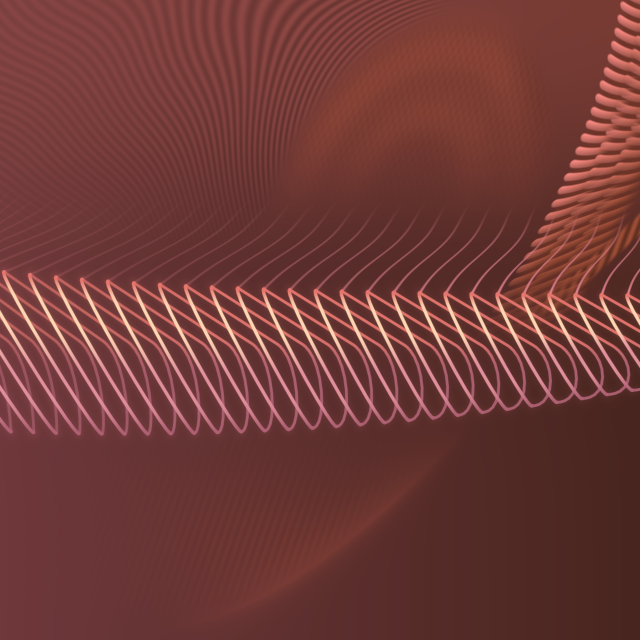
This background is drawn by a Shadertoy shader. Its source:

```glsl
// Draws a glowing coral helix across dusky red folds, with a beaded coil at the right.

float fall(float a, float b, float x) { return 1. - smoothstep(a, b, x); }
float bump(float x) { return exp(-x * x); }
float line(float d, float halfWidth, float aa) { return fall(halfWidth - aa, halfWidth + aa, d); }
float topEdge(float x) { return .424 + .039 * (1. - exp(-3. * x)); }

vec2 coilTip(float i) {
  float x = .0065 + .0406 * i;
  return vec2(x, topEdge(max(x, -.1)));
}

vec2 coilFoot(float i) {
  float x = .159 + .0358 * i + .000085 * i * i;
  return vec2(x, .678 - .11 * (x - .2) * (x - .2));
}

// Distance to a segment, and the fraction along it
vec2 segment(vec2 p, vec2 a, vec2 b) {
  float h = clamp(dot(p - a, b - a) / dot(b - a, b - a), 0., 1.);
  return vec2(length(p - mix(a, b, h)), h);
}

// Distance to a cubic curve and its parameter; steps are finest at the ends
vec2 strand(vec2 p, vec2 a, vec2 b, vec2 c, vec2 d) {
  vec2 nearest = vec2(9, 0), from = a;
  float t0 = 0.;
  for (int k = 1; k <= 14; k++) {
    float t = .5 - .5 * cos(3.14159 * float(k) / 14.), s = 1. - t;
    vec2 to = s * s * (s * a + 3. * t * b) + t * t * (3. * s * c + t * d);
    vec2 hit = segment(p, from, to);
    if (hit.x < nearest.x) nearest = vec2(hit.x, mix(t0, t, hit.y));
    from = to;
    t0 = t;
  }
  return nearest;
}

vec3 backdrop(vec2 p) {
  vec3 upper = mix(vec3(.505, .26, .255), vec3(.465, .23, .2), p.x);
  vec3 lower = mix(vec3(.435, .22, .232), vec3(.285, .145, .122), p.x);
  vec3 col = mix(upper, lower, smoothstep(0., .65, p.y));
  col *= 1. - .13 * bump(length((p - vec2(.5, .4)) * vec2(2, 5.5)));

  // Leaning dome with an outer and an inner ridge
  float r = length(vec2((p.x - .73 + .3 * p.y) / .21, (p.y - .3) / .27));
  float lift = fall(.14, .38, p.y), inside = fall(.88, 1.08, r) * lift;
  col = mix(col, vec3(.44, .215, .18), .8 * inside);
  float ridges = bump((r - .82) / .17) + .8 * bump((r - .45) / .16);
  col += vec3(.085, .04, .022) * ridges * lift * fall(.77, .86, p.x);
  col += .011 * inside * sin(620. * p.x + 155. * p.y) * sin(260. * p.y);

  // Swaying stripes: diagonal at the left, steep beside the dome
  float sway = p.x - 1.2 * p.y - 1.5 * p.y * p.y + 11. * p.x * p.x * p.y;
  sway += .013 * sin(21. * (p.x + p.y));
  float fan = smoothstep(.98, 1.12, r) * fall(.2, .42, p.y) * fall(.62, .72, p.x);
  col += vec3(.05, .025, .025) * fan * (.45 + .9 * smoothstep(.1, .5, p.x)) * sin(226. * sway);

  // Lower fold: a soft crest with fine ribs above it
  float above = (.977 - 1.08 * pow(max(p.x - .273, 0.), 1.6) - p.y) / 1.3;
  float glow = exp(above > 0. ? -above / .035 : above / .014);
  col += vec3(.105, .045, .025) * glow * smoothstep(.22, .48, p.x) * fall(.58, .77, p.x);
  float ribs = bump(length((p - vec2(.41, .84)) / vec2(.18, .11))) * smoothstep(-.01, .03, above);
  return col + vec3(.035, .012, 0) * ribs * (1. + .6 * sin(520. * p.x + 182. * p.y));
}

// Overlapping rows of rounded strands falling down the right side
vec3 beadedCoil(vec3 col, vec2 p, float aa) {
  float u = p.x - .977 + .2 * p.y + .44 * p.y * p.y;
  float fade = fall(.38, .54, p.y);
  col = mix(col, vec3(.43, .2, .15), .8 * smoothstep(-.004, .012, u) * fall(.09, .14, u) * fade);
  float braid = abs(p.y - 1.25 + .9 * p.x) / 1.35;
  vec3 plait = vec3(.5, .245, .17) * (1. + .24 * sin(420. * p.x + 160. * p.y));
  col = mix(col, plait, line(braid, .012, .004) * fade);
  for (int k = 2; k >= 0; k--) {
    float layer = float(k), v = u - .036 * layer;
    float tilt = mix(.6, -.35, smoothstep(.08, .42, p.y));
    float row = (p.y - v * tilt + 6. * v * v) / .0205 + .4 * layer;
    float across = (fract(row) - .5) * .0205;
    float mask = line(length(vec2(min(v, 0.), across)), .0064, aa * 1.5) * fall(.025, .055, v);
    float rust = .22 * layer + max(v, 0.) * 13. + .8 * smoothstep(.24, .46, p.y);
    vec3 tint = mix(vec3(.9, .5, .47), vec3(.57, .28, .2), min(rust, 1.));
    col = mix(col, tint * (.95 - 30. * across), mask * fade);
  }
  return col;
}

void mainImage(out vec4 fragColor, in vec2 fragCoord) {
  vec2 p = fragCoord / iResolution.xy;
  p.y = 1. - p.y; // measured downward from the top
  float aa = max(.0012, .8 / iResolution.y);
  vec3 col = beadedCoil(backdrop(p), p, aa);

  // Fine threads rising from the helix tips
  float h = topEdge(p.x) - p.y, lean = mix(2.6, .6, sqrt(p.x));
  float root = p.x - h * lean + .006 * sin(h * 55.) - .0065;
  float gap = abs(fract(root / .0406 + .5) - .5) * .0406 / sqrt(1. + lean * lean);
  float thread = line(gap, .0016, aa) * step(0., h) * exp(-h * 7.) * fall(.07, .15, h);
  col = mix(col, vec3(.83, .48, .53), thread * mix(.2, 1., smoothstep(.15, .9, p.x)));

  // Helix: each turn runs down its front strand and back up behind the next
  if (p.y > .4 && p.y < .7) {
    vec2 front = vec2(9, 0), back = front;
    float last = floor((p.x + .01) / .0406) + 1.;
    for (int k = 0; k < 9; k++) {
      float i = last - float(k);
      vec2 tip = coilTip(i), foot = coilFoot(i), next = coilFoot(i + 1.);
      vec2 f = strand(p, tip, tip - vec2(.014, .002), foot - vec2(.012, 0), foot);
      vec2 corner = vec2(next.x * 1.05 - .005, .56), bend = mix(tip, corner, .8);
      vec2 rail = segment(p, tip, bend) * vec2(1, .45);
      vec2 drop = strand(p, bend, corner, vec2(corner.x + .004, next.y), next);
      vec2 b = rail.x < drop.x ? rail : vec2(drop.x, .45 + .55 * drop.y);
      if (f.x < front.x) front = f;
      if (b.x < back.x) back = b;
    }
    vec3 coral = vec3(.9, .46, .43), mauve = vec3(.68, .38, .45);
    vec3 backTint = mix(coral, mauve, smoothstep(.35, .68, back.y));
    vec3 frontTint = mix(coral, vec3(1, .84, .7), smoothstep(.05, .25, front.y));
    frontTint = mix(frontTint, vec3(.88, .56, .61), smoothstep(.38, .6, front.y));
    frontTint = mix(frontTint, mauve, smoothstep(.68, .95, front.y));
    col += .07 * backTint * exp(-back.x / .005) + .09 * frontTint * exp(-front.x / .005);
    col = mix(col, backTint, line(back.x, .0022, aa) * mix(.6, .95, smoothstep(0., .4, p.x)));
    col = mix(col, frontTint, line(front.x, .0026, aa));
  }
  fragColor = vec4(col, 1);
}
```
